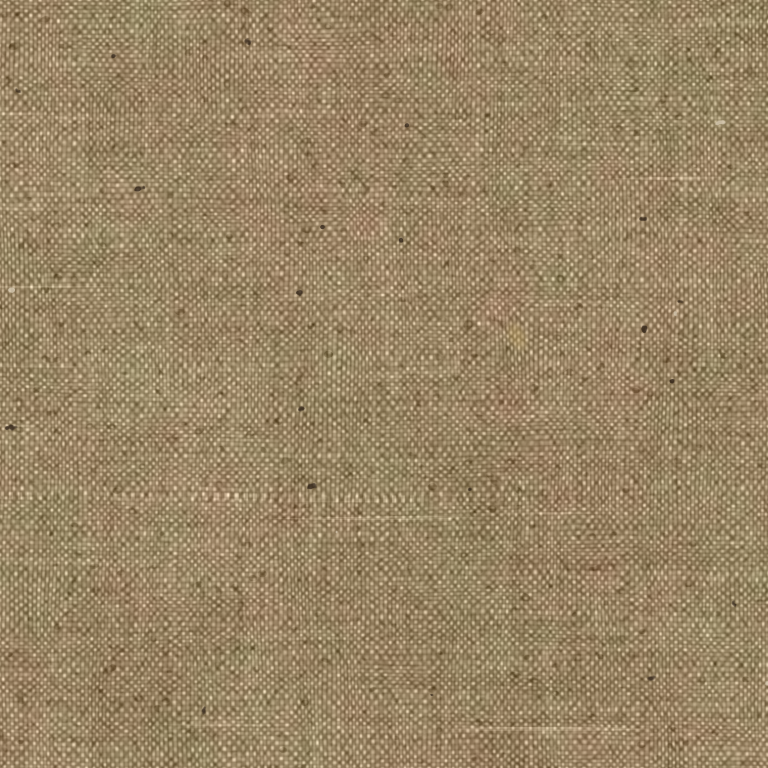
Write a three.js fragment shader that draws this texture.

```glsl
// Worn plain-weave linen: fine tan threads, slubs, faint stains, a stitched line and specks.
varying vec2 vUv;

const float PI = 3.14159265;
const vec3 LINEN = vec3(0.606, 0.526, 0.400);
const vec3 ROSE_TINT = vec3(0.008, -0.006, 0.001);
const vec3 DARK_SPECK = vec3(0.17, 0.12, 0.08);
const vec3 PALE_SPECK = vec3(0.86, 0.81, 0.72);
const vec3 SMUDGE = vec3(0.70, 0.60, 0.40);
const vec2 THREADS = vec2(190.0, 172.0);   // warp and weft count across the canvas
const vec2 GROOVE_TONE = vec2(0.11, 0.07); // dark grooves between warps and between wefts
const float KNOT_TONE = 0.125;             // raised knots against the pores beside them
const float FIBRE_TONE = 0.055;
const float STREAK_TONE = 0.024;
const float SLUB_TONE = 0.10;
const float PORE_TONE = 0.10;
const float STAIN_TONE = 0.015;
const float SEAM_Y = 0.355;
const float SEAM_TONE = 0.17;
const float SAMPLE_STEP = 0.0004;          // half spacing of the smoothing samples
const int SPECKS = 26;

float hash(vec2 p) {
  vec3 q = fract(vec3(p.xyx) * 0.1031);
  q += dot(q, q.yzx + 33.33);
  return fract((q.x + q.y) * q.z);
}

vec2 hash2(vec2 p) {
  return vec2(hash(p), hash(p + 57.3));
}

// Cellular noise: soft signed dots around jittered points, about -1 to 1.
float cellNoise(vec2 p) {
  vec2 cell = floor(p);
  float sum = 0.0;
  for (int y = -1; y <= 1; y++) {
    for (int x = -1; x <= 1; x++) {
      vec2 id = cell + vec2(float(x), float(y));
      vec2 d = p - id - hash2(id);
      float dotShape = max(0.0, 1.0 - dot(d, d));
      sum += (2.0 * hash(id + 19.7) - 1.0) * dotShape * dotShape;
    }
  }
  return sum;
}

// Layered sines bend the threads and vary their spacing.
vec2 bendThreads(vec2 uv) {
  vec2 slow = sin(uv.yx * vec2(9.0, 7.0) + sin(uv * 13.0) * 1.3);
  vec2 fast = sin(uv.yx * 41.0 + uv * 67.0 + 2.0);
  vec2 spacing = sin(uv * vec2(95.0, 113.0) + 0.8 * slow);
  return uv * THREADS + 0.40 * slow + 0.12 * fast + 0.32 * spacing;
}

// Tone of the woven surface around zero: knots and pores alternate like a chequer.
float weave(vec2 uv, vec2 groove) {
  vec2 p = bendThreads(uv);
  vec2 id = floor(p);
  vec2 bump = cos(PI * (fract(p) - 0.5));
  float raised = 2.0 * mod(id.x + id.y, 2.0) - 1.0;
  float uneven = KNOT_TONE * (raised * (0.6 + 0.8 * hash(id + 7.0)) + 1.1 * (hash(id) - 0.5));
  return bump.x * bump.y * uneven + dot(bump - 2.0 / PI, groove);
}

float smoothWeave(vec2 uv) {
  // Warp grooves dominate in some areas, weft grooves in others
  float lean = 0.6 * cellNoise(uv * 17.0 + 37.0);
  vec2 groove = GROOVE_TONE * vec2(1.0 + lean, 1.0 - lean);
  float sum = 0.0;
  for (int i = 0; i < 4; i++) {
    vec2 corner = vec2(mod(float(i), 2.0), floor(float(i) / 2.0)) * 2.0 - 1.0;
    sum += weave(uv + corner * SAMPLE_STEP, groove);
  }
  return sum * 0.25;
}

// Broken row of short upright stitches, fading to the right.
float seam(vec2 uv) {
  float y = uv.y - SEAM_Y + 0.008 * uv.x + 0.001 * sin(uv.x * 17.0);
  float band = 1.0 - smoothstep(0.003, 0.0065, abs(y));
  float stitch = smoothstep(-0.5, 0.7, sin(uv.x * 480.0 + 2.0 * sin(uv.x * 37.0)));
  float wear = 0.7 + 0.5 * cellNoise(vec2(uv.x * 22.0, 3.0));
  return band * (stitch - 0.2) * wear * (1.0 - 0.7 * smoothstep(0.45, 0.85, uv.x));
}

void main() {
  vec2 uv = vUv;
  float tone = smoothWeave(uv);

  // Fibres, uneven threads, thin pale slubs and open pores
  tone += FIBRE_TONE * cellNoise(uv * 250.0);
  float weftStreak = cellNoise(uv * vec2(9.0, 160.0) + 11.0);
  float warpStreak = cellNoise(uv * vec2(170.0, 8.0) + 43.0);
  tone += STREAK_TONE * (weftStreak + 0.9 * warpStreak);
  float slub = cellNoise(uv * vec2(4.0, 180.0) + 71.0);
  tone += SLUB_TONE * smoothstep(0.85, 1.4, slub);
  float pore = cellNoise(uv * vec2(105.0, 130.0) + 97.0);
  tone -= PORE_TONE * smoothstep(0.6, 1.2, pore);

  // Broad stains and rosy patches
  tone += STAIN_TONE * (cellNoise(uv * 4.0 + 5.0) + 0.8 * cellNoise(uv * 13.0 + 29.0));
  tone += SEAM_TONE * seam(uv);
  float rose = cellNoise(uv * 5.0 + 83.0) + 1.2 * cellNoise(uv * 27.0 + 61.0);
  vec3 colour = LINEN + tone + ROSE_TINT * rose;

  // Pale yellow smudge
  vec2 s = (uv - vec2(0.673, 0.562)) * vec2(1.0, 0.7);
  s.x += 0.4 * s.y;
  colour = mix(colour, SMUDGE + 0.5 * tone, 0.6 * (1.0 - smoothstep(0.004, 0.017, length(s))));

  // Scattered dark and pale specks, ragged at the rim
  float rag = 0.0022 * cellNoise(uv * 230.0 + 13.0);
  for (int i = 0; i < SPECKS; i++) {
    vec2 seed = vec2(float(i) * 3.7 + 1.0, 8.0);
    vec2 d = uv - hash2(seed);
    d.x *= mix(0.4, 1.2, hash(seed + 4.0));
    float radius = mix(0.0014, 0.0036, pow(hash(seed + 9.0), 2.0));
    float mask = 1.0 - smoothstep(radius - 0.001, radius + 0.0018, length(d) + rag);
    float pale = step(3.5, mod(float(i), 5.0));
    colour = mix(colour, mix(DARK_SPECK, PALE_SPECK, pale), 0.75 * mask);
  }

  gl_FragColor = vec4(clamp(colour, 0.0, 1.0), 1.0);
}
```
